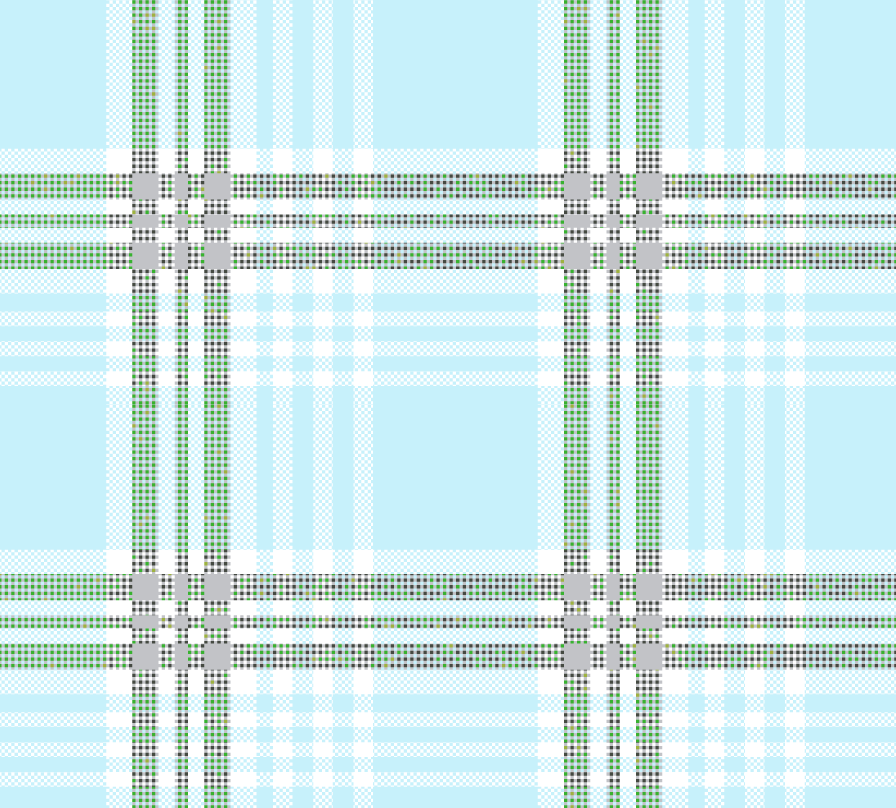
This pattern is drawn by a WebGL 1 fragment shader. Its source:

```glsl
precision highp float;
// Woven pastel plaid: grey triple bands and white stripes over pale blue, with green and dark dots.

uniform vec2 u_resolution;

// Sizes in canvas widths
const vec2 TILE = vec2(0.4818, 0.4473);
const vec2 TILE_START = vec2(0.1185, 0.1654);   // from the left and the top
const float GREEN_END = 0.1185;                 // wefts left of this keep all their green
const float SEAM = 0.5;                         // height of the doubled weave row

// Sizes in threads
const vec2 THREADS = vec2(132.0, 122.0);        // threads per tile
const vec2 BAND_CENTER = vec2(23.0, 22.2);
const vec2 BAND_PITCH = vec2(11.0, 10.6);
const vec2 WHITE_HALF = vec2(23.0, 22.0);
const vec2 STRIPE_START = vec2(51.0, 49.7);
const vec2 STRIPE_PITCH = vec2(12.3, 9.1);
const vec2 STRIPE_WIDTH = vec2(6.0, 4.5);
const float STRIPE_COUNT = 3.0;

const vec3 BLUE = vec3(0.78, 0.945, 0.985);
const vec3 WHITE = vec3(1.0);
const vec3 GREY = vec3(0.76, 0.765, 0.78);
const vec3 GREEN = vec3(0.22, 0.70, 0.19);
const vec3 OLIVE = vec3(0.62, 0.70, 0.25);
const vec3 DARK = vec3(0.27, 0.29, 0.26);

const int SAMPLES = 4;                          // antialiasing samples per axis

float hash(vec2 p) {
  return fract(sin(dot(p, vec2(12.99, 78.23))) * 4375.85);
}

// Dye of a thread: 0 blue, 1 white, 2 grey
float dye(float t, float center, float pitch, float whiteHalf,
          float start, float stripePitch, float width) {
  float d = abs(t - center);
  if (d < 2.0 || abs(d - pitch) < 4.0) return 2.0;
  if (d < whiteHalf) return 1.0;
  float s = (t - start) / stripePitch;
  bool stripe = s >= 0.0 && s < STRIPE_COUNT && fract(s) * stripePitch < width;
  return stripe ? 1.0 : 0.0;
}

vec3 dyeColor(float d) {
  return d > 1.5 ? GREY : (d > 0.5 ? WHITE : BLUE);
}

// Dots between grey threads: green, fading to dark across white and on worn wefts
vec3 accent(bool warpBand, float other, vec2 thread, float x) {
  float darkShare = other > 0.5 ? 0.8 : 0.0;
  if (!warpBand && x > GREEN_END) darkShare = 0.6;
  float h = hash(thread);
  if (h < darkShare) return DARK;
  return h > 0.96 ? OLIVE : GREEN;
}

vec3 plaid(vec2 p, float height) {
  vec2 pos = (p - TILE_START) / TILE * THREADS;
  vec2 t = mod(pos, THREADS);
  float warp = dye(t.x, BAND_CENTER.x, BAND_PITCH.x, WHITE_HALF.x,
                   STRIPE_START.x, STRIPE_PITCH.x, STRIPE_WIDTH.x);
  float weft = dye(t.y, BAND_CENTER.y, BAND_PITCH.y, WHITE_HALF.y,
                   STRIPE_START.y, STRIPE_PITCH.y, STRIPE_WIDTH.y);
  if (warp == weft) return dyeColor(warp);

  // Plain weave: warp and weft alternate on a checker, shifted past the seam
  vec2 thread = floor(pos);
  thread.y += step(SEAM * height, p.y);
  bool over = mod(thread.x + thread.y, 2.0) < 0.5;
  float high = max(warp, weft);
  float low = min(warp, weft);
  if (over) return dyeColor(high);
  if (high < 1.5) return dyeColor(low);

  // Grey bands replace every second gap with a dot
  bool warpBand = warp > weft;
  float line = warpBand ? thread.x : thread.y;
  if (mod(line, 2.0) < 0.5) return accent(warpBand, low, thread, p.x);
  return dyeColor(low);
}

void main() {
  vec3 color = vec3(0.0);
  float height = u_resolution.y / u_resolution.x;
  for (int i = 0; i < SAMPLES; i++) {
    for (int j = 0; j < SAMPLES; j++) {
      vec2 offset = (vec2(float(i), float(j)) + 0.5) / float(SAMPLES) - 0.5;
      vec2 p = (gl_FragCoord.xy + offset) / u_resolution.x;
      p.y = height - p.y;
      color += plaid(p, height);
    }
  }
  gl_FragColor = vec4(color / float(SAMPLES * SAMPLES), 1.0);
}
```
